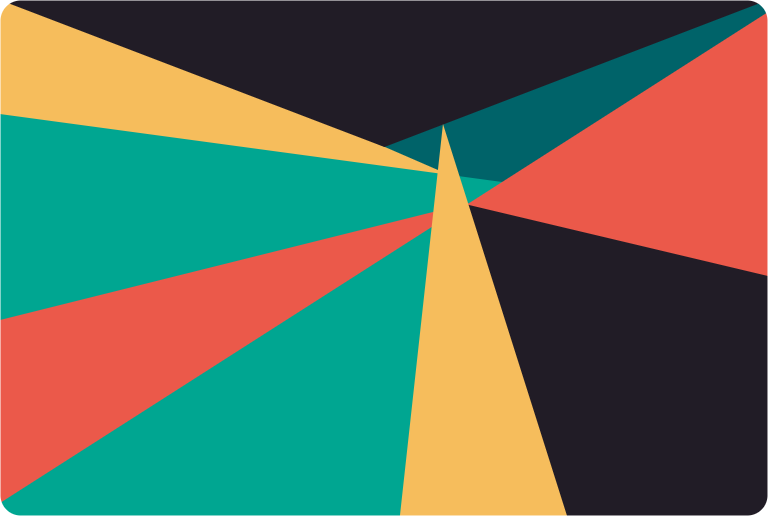
Write a Shadertoy shader that draws this background.

```glsl
// A rounded card of flat colour shards that converge right of centre.
// Each shard is an intersection of half planes, painted back to front
// so that shared edges blend cleanly; lengths are in canvas heights.

const vec3 INK    = vec3(0.13, 0.11, 0.15);
const vec3 TEAL   = vec3(0.00, 0.65, 0.57);
const vec3 CORAL  = vec3(0.92, 0.35, 0.29);
const vec3 AMBER  = vec3(0.965, 0.74, 0.36);
const vec3 PETROL = vec3(0.00, 0.39, 0.41);

// Smooth coverage of the side above the line from a (left) to b (right).
float above(vec2 p, vec2 a, vec2 b) {
    vec2 d = normalize(b - a);
    float dist = d.x * (p.y - a.y) - d.y * (p.x - a.x);
    return clamp(dist * iResolution.y + 0.5, 0.0, 1.0);
}

float below(vec2 p, vec2 a, vec2 b) {
    return 1.0 - above(p, a, b);
}

float roundedBox(vec2 p, vec2 halfSize, float radius) {
    vec2 q = abs(p) - halfSize + radius;
    return length(max(q, 0.0)) + min(max(q.x, q.y), 0.0) - radius;
}

void mainImage(out vec4 fragColor, in vec2 fragCoord) {
    vec2 size = vec2(1.4884, 1.0);
    vec2 p = fragCoord / iResolution.xy * size;

    // Amber and petrol band over the teal field
    vec3 upper = mix(PETROL, AMBER, below(p, vec2(0.7461, 0.7151), vec2(0.8488, 0.6705)));
    vec3 col = mix(TEAL, upper, above(p, vec2(0.0, 0.779), vec2(0.973, 0.6473)));

    // Dark triangle hanging from the top edge
    vec2 tip = vec2(0.7451, 0.7151);
    float roof = above(p, vec2(0.0, 1.0), tip) * above(p, tip, size);
    col = mix(col, INK, roof);

    // The long diagonal bounds both coral wedges
    vec2 diagA = vec2(0.0, 0.0252), diagB = vec2(1.4884, 0.9767);
    float leftWedge = above(p, diagA, diagB)
                    * below(p, vec2(0.0, 0.3798), vec2(0.909, 0.6066));
    col = mix(col, CORAL, leftWedge);

    // Right side: coral above, ink below
    vec2 apex = vec2(0.8585, 0.7597);
    vec3 right = mix(INK, CORAL, above(p, vec2(0.909, 0.6027), vec2(1.4884, 0.4651)));
    float rightSide = below(p, diagA, diagB) * above(p, apex, vec2(0.969, 0.0));
    col = mix(col, right, rightSide);

    // Amber spike in front
    float spike = below(p, vec2(0.775, 0.0), apex) * below(p, apex, vec2(1.099, 0.0));
    col = mix(col, AMBER, spike);

    // White outside the rounded card
    float edge = roundedBox(p - 0.5 * size, 0.5 * size - 0.001, 0.039);
    col = mix(col, vec3(1.0), clamp(edge * iResolution.y + 0.5, 0.0, 1.0));

    fragColor = vec4(col, 1.0);
}
```
